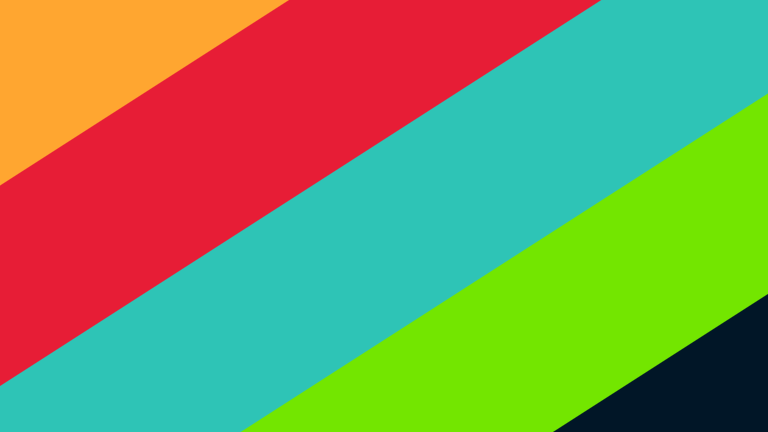
This background is drawn by a WebGL 2 fragment shader. Its source:

```glsl
#version 300 es
precision highp float;
// Five flat diagonal colour bands rising to the right, split by evenly spaced edges.

#define SLOPE 0.642       // rise of every edge per unit of x
#define TOP_EDGE 0.5705   // height at which the uppermost edge meets the left side
#define BAND_STEP 0.4641  // vertical distance between neighbouring edges
#define BAND_COUNT 5

uniform vec2 u_resolution;
out vec4 fragColor;

// Band colours from the upper left to the lower right
const vec3 BAND_COLORS[BAND_COUNT] = vec3[BAND_COUNT](
    vec3(1.000, 0.651, 0.188),  // orange
    vec3(0.906, 0.114, 0.212),  // red
    vec3(0.180, 0.769, 0.714),  // teal
    vec3(0.451, 0.902, 0.000),  // green
    vec3(0.004, 0.086, 0.153)   // navy
);

void main() {
    // Canvas units: y runs from 0 to 1, x keeps the aspect ratio
    vec2 p = gl_FragCoord.xy / u_resolution.y;
    float pixel = 1.0 / u_resolution.y;

    // Height of the slanted line through this point, where it meets x = 0
    float level = p.y - SLOPE * p.x;
    float edgeScale = inversesqrt(1.0 + SLOPE * SLOPE);

    // Lay each lower band over the previous one with a smooth edge
    vec3 color = BAND_COLORS[0];
    for (int i = 1; i < BAND_COUNT; i++) {
        float edgeLevel = TOP_EDGE - BAND_STEP * float(i - 1);
        float edgeDistance = (edgeLevel - level) * edgeScale;
        float coverage = smoothstep(-0.75 * pixel, 0.75 * pixel, edgeDistance);
        color = mix(color, BAND_COLORS[i], coverage);
    }

    fragColor = vec4(color, 1.0);
}
```
